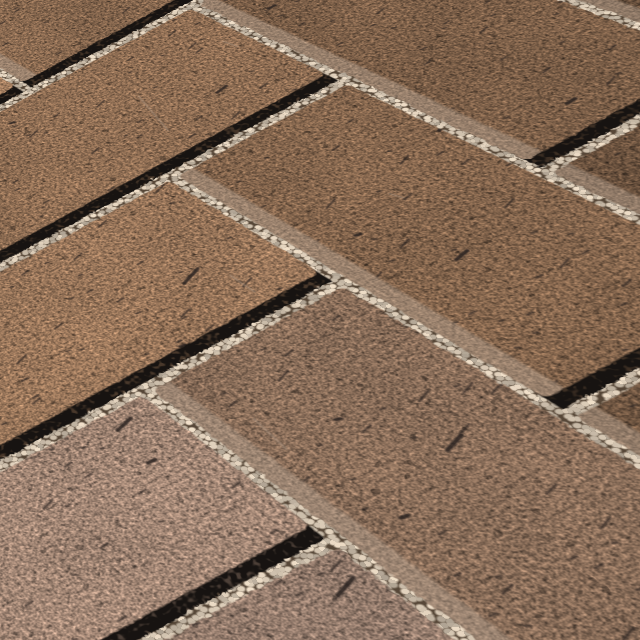
This texture is drawn by a Shadertoy shader. Its source:

```glsl
// Ground plane, in canvas units; one brick measures 1 by 2 plane units
const vec2 ORIGIN = vec2(0.259, 0.725);
const vec2 AXIS_U = vec2(0.211, -0.226);
const vec2 AXIS_V = vec2(0.277, 0.150);
const float FORESHORTEN = -0.11;

// Joint widths, in plane units
const float SAND_WIDTH = 0.036;
const float BEVEL_WIDTH = 0.085;
const float SHADOW_WIDTH = 0.085;
const float CORNER_RADIUS = 0.03;
const float EDGE_WEAR = 0.010;

// Brick tone across the plane
const float TONE_BASE = 1.04;
const vec2 TONE_SLOPE = vec2(-0.04, -0.10);
const float TONE_JITTER = 0.06;
const float GRAIN = 0.38;

const vec3 WARM_CLAY = vec3(0.54, 0.415, 0.315);
const vec3 GREY_CLAY = vec3(0.54, 0.45, 0.395);
const vec3 LIT_EDGE = vec3(0.67, 0.59, 0.52);
const vec3 SAND = vec3(0.86, 0.80, 0.72);
const vec3 SAND_GAP = vec3(0.34, 0.28, 0.22);
const vec3 SHADOW = vec3(0.09, 0.075, 0.065);
const vec3 PIT = vec3(0.17, 0.14, 0.13);

vec2 hash2(vec2 p) {
    vec3 q = fract(p.xyx * vec3(0.1031, 0.1030, 0.0973));
    q += dot(q, q.yzx + 33.33);
    return fract((q.xx + q.yz) * q.zy);
}

float corner(vec2 cell, vec2 f, vec2 o) {
    return dot(hash2(cell + o) * 2.0 - 1.0, f - o);
}

float gradientNoise(vec2 p) {
    vec2 i = floor(p), f = fract(p);
    vec2 w = f * f * f * (f * (f * 6.0 - 15.0) + 10.0);
    float low = mix(corner(i, f, vec2(0)), corner(i, f, vec2(1, 0)), w.x);
    float high = mix(corner(i, f, vec2(0, 1)), corner(i, f, vec2(1)), w.x);
    return 1.4 * mix(low, high, w.y);
}

// Scattered strokes along y, one candidate per cell; size = half width, half length
float strokes(vec2 p, float chance, vec2 size, float blur) {
    float mask = 0.0;
    for (int k = 0; k < 9; k++) {
        vec2 id = floor(p) + vec2(k % 3, k / 3) - 1.0;
        vec2 pick = hash2(id + 71.3);
        vec2 d = p - id - hash2(id);
        d.x += (pick.y - 0.5) * 0.7 * d.y;
        float reach = size.y * mix(0.15, 1.0, pick.y * pick.y);
        d.y -= clamp(d.y, -reach, reach);
        float ink = 1.0 - smoothstep(size.x - blur, size.x + blur, length(d));
        mask = max(mask, ink * step(pick.x, chance));
    }
    return mask;
}

// Loose sand grains from nearest scattered points
vec3 sandColor(vec2 p) {
    float nearest = 2.0, tint = 0.0;
    for (int k = 0; k < 9; k++) {
        vec2 id = floor(p) + vec2(k % 3, k / 3) - 1.0;
        float d = length(p - id - hash2(id));
        if (d < nearest) { nearest = d; tint = hash2(id + 19.7).x; }
    }
    return mix(SAND * mix(0.78, 1.1, tint), SAND_GAP, smoothstep(0.35, 0.85, nearest));
}

float roundedBox(vec2 p, vec2 halfSize, float radius) {
    vec2 q = abs(p) - halfSize + radius;
    return length(max(q, 0.0)) + min(max(q.x, q.y), 0.0) - radius;
}

void mainImage(out vec4 fragColor, in vec2 fragCoord) {
    vec2 p = fragCoord / iResolution.y;
    float aa = 4.0 / iResolution.y;
    vec2 uv = inverse(mat2(AXIS_U - FORESHORTEN * p, AXIS_V)) * (p - ORIGIN);

    // Herringbone: the cell diagonal decides which brick half this is
    vec2 cell = floor(uv);
    float k = mod(cell.x + cell.y, 4.0);
    vec2 size = k < 1.5 ? vec2(2, 1) : vec2(1, 2);
    vec2 lo = cell - (k < 1.5 ? vec2(k, 0) : vec2(0, k - 2.0));
    vec2 fromLo = uv - lo, toHi = size - fromLo, mid = lo + 0.5 * size;
    vec2 jitter = hash2(lo + 5.0);

    // Worn brick outline
    float coarse = gradientNoise(uv * 13.0), rough = gradientNoise(uv * 45.0);
    float wear = EDGE_WEAR * (coarse + rough) * mix(0.4, 1.2, jitter.y);
    vec2 faceLo = vec2(SAND_WIDTH), faceHi = size - vec2(SHADOW_WIDTH, 0.012);
    float edge = roundedBox(fromLo - 0.5 * (faceLo + faceHi), 0.5 * (faceHi - faceLo), CORNER_RADIUS) + wear;

    // Clay face with grain and blotches
    vec3 clay = mix(WARM_CLAY, GREY_CLAY, smoothstep(1.2, 4.0, mid.x - mid.y));
    clay *= TONE_BASE + dot(TONE_SLOPE, mid) + TONE_JITTER * (jitter.x - 0.5);
    float fine = gradientNoise(uv * 58.0) + 0.8 * gradientNoise(uv * 105.0 + 7.0);
    float blotch = gradientNoise(uv * 2.3) + 0.6 * gradientNoise(uv * 7.0);
    vec3 face = clay * (1.0 + GRAIN * fine + 0.07 * blotch);
    face *= 1.0 - 0.28 * smoothstep(0.3, 0.65, gradientNoise(uv * 31.0 + 3.0));

    // Pits and pale scratches
    float pits = 0.75 * strokes(uv * 9.0, 0.30, vec2(0.045, 0.28), 9.0 * aa);
    pits = max(pits, strokes(uv * 2.6 + 4.0, 0.30, vec2(0.022, 0.13), 2.6 * aa));
    face = mix(face, PIT, 0.85 * pits);
    face = mix(face, LIT_EDGE, 0.45 * strokes(uv.yx * 1.7, 0.20, vec2(0.007, 0.30), 1.7 * aa));

    // Lit lower side of the brick
    float bevel = 1.0 - smoothstep(-0.012, 0.012, fromLo.y - SAND_WIDTH - BEVEL_WIDTH + 0.4 * wear);
    vec3 side = mix(clay, LIT_EDGE, 0.65) * (1.0 + 0.5 * GRAIN * fine);
    face = mix(face, side, 0.9 * bevel);

    // Sand bed, shaded gap, then the brick on top
    vec3 color = sandColor(uv * 42.0);
    float bank = toHi.x - 0.012 - 0.018 * abs(rough) - 0.008 * coarse;
    float gap = smoothstep(-aa, aa, bank) * (1.0 - smoothstep(0.12, 0.16, toHi.x));
    gap *= smoothstep(-aa, aa, fromLo.y - SAND_WIDTH - wear) * smoothstep(-aa, aa, toHi.y - 0.015);
    vec3 gapColor = mix(SHADOW, clay * 0.48, smoothstep(0.0, 0.7, rough + 0.5 * coarse));
    color = mix(color, gapColor, gap);
    color = mix(color, face, 1.0 - smoothstep(-aa, aa, edge));

    fragColor = vec4(clamp(color, 0.0, 1.0), 1.0);
}
```
